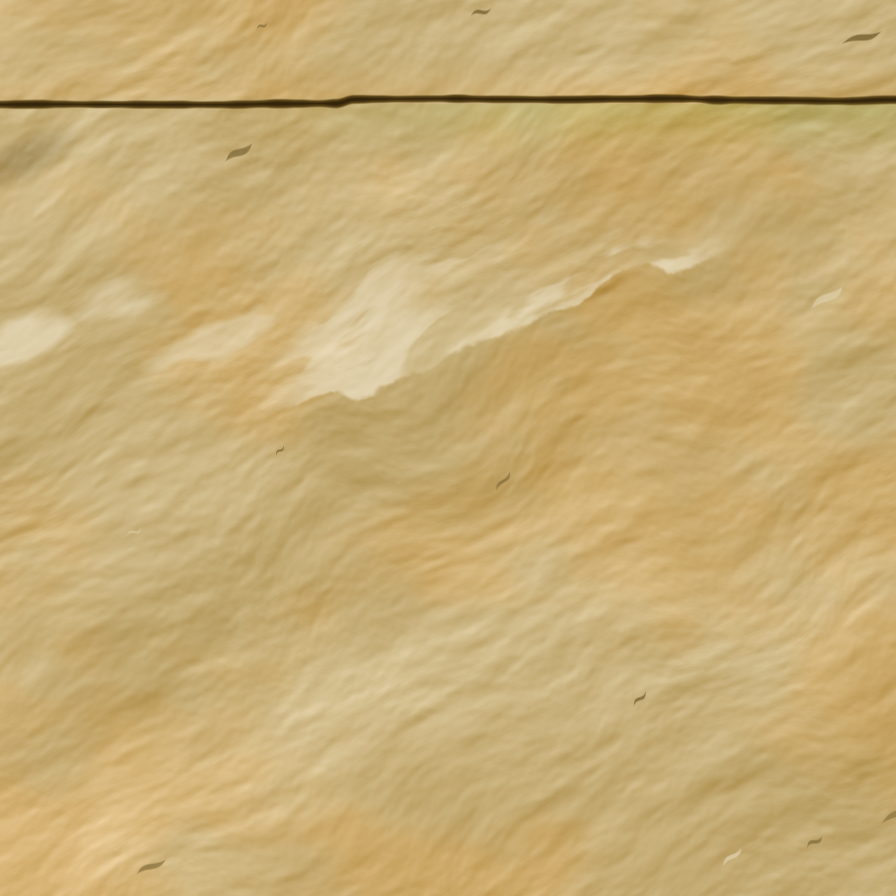
Reproduce this texture procedurally as a WebGL 1 fragment shader.

```glsl
precision highp float;
uniform vec2 u_resolution;

const vec3 STONE = vec3(0.787, 0.697, 0.492);
const vec3 TONE_STEP = vec3(0.035, 0.043, 0.058);
const vec3 PALE = vec3(0.90, 0.845, 0.715);
const vec3 CHIP = vec3(0.44, 0.36, 0.17);
const vec3 JOINT_EDGE = vec3(0.40, 0.31, 0.12);
const vec3 JOINT_CORE = vec3(0.20, 0.14, 0.04);
const vec3 OCHRE_TINT = vec3(0.025, -0.012, -0.045);
const vec3 MOSS_TINT = vec3(-0.045, -0.005, -0.045);

const float GRAIN_ANGLE = 0.50;
const vec2 GRAIN_FREQ = vec2(27.0, 62.0);
const vec2 STREAK_FREQ = vec2(9.0, 27.0);
const vec2 LIGHT_STEP = vec2(-0.003, 0.006);
const float RELIEF = 4.6;
const float JOINT_Y = 0.884;
const float JOINT_HALF = 0.0043;
const float FLAKE_SLOPE = 0.40;
const float CHIP_CELLS = 9.0;
const float CHIP_SHARE = 0.17;

float hash(vec2 p) {
  return fract(sin(dot(p, vec2(127.1, 311.7))) * 43758.5453);
}

float noise(vec2 p) {
  vec2 i = floor(p), f = fract(p);
  f = f * f * f * (f * (f * 6.0 - 15.0) + 10.0);
  return mix(mix(hash(i), hash(i + vec2(1.0, 0.0)), f.x),
             mix(hash(i + vec2(0.0, 1.0)), hash(i + vec2(1.0, 1.0)), f.x), f.y);
}

float fbm(vec2 p) {
  float sum = 0.0, amp = 0.533;
  for (int i = 0; i < 4; i++) {
    sum += amp * noise(p);
    p = mat2(0.96, 0.28, -0.28, 0.96) * p * 2.03 + 17.3;
    amp *= 0.5;
  }
  return sum;
}

vec2 rotate(vec2 p, float a) {
  float c = cos(a), s = sin(a);
  return vec2(c * p.x + s * p.y, c * p.y - s * p.x);
}

// Coordinates along and across the gently bent grain
vec2 grainSpace(vec2 uv) {
  vec2 bend = vec2(noise(uv * 5.0 + 3.0), noise(uv * 6.0 + 41.0)) - 0.5;
  return rotate(uv + 0.05 * bend, GRAIN_ANGLE);
}

float height(vec2 uv) {
  vec2 g = grainSpace(uv);
  return 0.6 * fbm(g * GRAIN_FREQ) + 0.8 * fbm(g * STREAK_FREQ + 9.0);
}

// Height above the ragged lower lip of the flaked scar
float aboveLip(vec2 uv) {
  float lip = 0.557 + FLAKE_SLOPE * (uv.x - 0.378);
  lip += 0.034 * (noise(vec2(uv.x * 17.0, 2.0)) - 0.5);
  lip += 0.016 * (fbm(uv * 42.0) - 0.5);
  return uv.y - lip;
}

float flakeSpan(float x) {
  return smoothstep(0.27, 0.37, x) * (1.0 - smoothstep(0.76, 0.83, x));
}

// Worn pale spots trailing away to the left of the scar
float paleSpots(vec2 uv, float ragged) {
  float mask = 0.0;
  for (int i = 0; i < 3; i++) {
    float n = float(i);
    vec2 centre = vec2(0.035 + 0.108 * n, 0.615 + 0.043 * mod(n, 2.0));
    vec2 q = rotate(uv - centre, 0.32) / vec2(0.067, 0.025);
    mask = max(mask, (1.0 - smoothstep(0.45, 1.15, length(q) + ragged)) * (1.0 - 0.12 * n));
  }
  return mask;
}

// Lens-shaped nicks: x is coverage, y is a random kind
vec2 chips(vec2 g, float soft) {
  vec2 cell = floor(g * CHIP_CELLS);
  vec2 jitter = 0.3 + 0.4 * vec2(hash(cell + 5.1), hash(cell + 8.7));
  vec2 q = (fract(g * CHIP_CELLS) - jitter) / CHIP_CELLS;
  q = rotate(q, 0.5 * (hash(cell + 2.3) - 0.4));
  float size = mix(0.007, 0.022, pow(hash(cell + 3.9), 2.0));
  float along = q.x / size;
  float edge = abs(q.y + 0.002 * sin(along * 3.0)) - 0.19 * size * (1.0 - along * along);
  float present = step(1.0 - CHIP_SHARE, hash(cell));
  return vec2(present * (1.0 - smoothstep(-soft, soft, edge)), hash(cell + 6.5));
}

void main() {
  vec2 uv = gl_FragCoord.xy / u_resolution;
  float soft = max(0.0014, 0.8 / u_resolution.y);
  vec2 g = grainSpace(uv);

  // Stone tone: broad clouds, streaks and side-lit relief
  float streak = fbm(g * STREAK_FREQ + 9.0);
  float tone = 3.6 * (fbm(g * vec2(3.0, 6.0) + 21.0) - 0.5);
  tone += 1.6 * (streak - 0.5);
  tone += RELIEF * (height(uv) - height(uv + LIGHT_STEP));

  // Scar: shaded below its lip, feathered above
  float above = aboveLip(uv);
  float span = flakeSpan(uv.x);
  float shade = smoothstep(-0.09, 0.0, above) * (1.0 - smoothstep(0.0, 0.006, above));
  tone -= 0.75 * span * shade;
  vec3 color = STONE + tone * TONE_STEP;

  // Weathering tints
  float stain = fbm(uv * vec2(4.0, 5.0) + 60.0);
  float ochre = smoothstep(0.48, 0.72, stain) + 0.5 * (1.0 - smoothstep(0.0, 0.28, uv.y)) * (1.0 - uv.x);
  ochre += 0.7 * smoothstep(JOINT_Y, JOINT_Y + 0.01, uv.y) * (1.0 - smoothstep(JOINT_Y, JOINT_Y + 0.06, uv.y));
  float moss = smoothstep(JOINT_Y - 0.07, JOINT_Y, uv.y) * (1.0 - step(JOINT_Y, uv.y));
  color += OCHRE_TINT * ochre + MOSS_TINT * moss * smoothstep(0.2, 0.7, uv.x);
  float smudge = 1.0 - smoothstep(0.3, 1.2, length(rotate(uv - vec2(0.02, 0.82), 0.45) / vec2(0.08, 0.025)));
  color -= 0.13 * smudge;

  // Pale exposed stone
  float depth = mix(0.15, 0.06, clamp((uv.x - 0.38) / 0.44, 0.0, 1.0));
  float feather = 1.0 - smoothstep(0.3, 1.1, above / depth + 1.8 * (streak - 0.5));
  float scar = span * smoothstep(0.0, 0.007, above) * feather;
  scar *= 0.3 + 0.7 * smoothstep(0.38, 0.56, fbm(g * vec2(11.0, 34.0) + 33.0));
  float pale = max(scar, paleSpots(uv, 2.2 * (streak - 0.5)));
  color = mix(color, PALE + 0.5 * tone * TONE_STEP, 0.82 * pale);

  // Nicks, mostly dark with a few light
  vec2 chip = chips(g, soft);
  vec3 chipColor = mix(CHIP, PALE, step(0.72, chip.y));
  color = mix(color, chipColor, chip.x * mix(0.45, 0.85, fract(chip.y * 7.0)));

  // Dark joint with a small step
  float jointY = JOINT_Y + 0.0045 * smoothstep(0.375, 0.395, uv.x);
  jointY += 0.003 * (noise(vec2(uv.x * 16.0, 7.0)) - 0.5);
  float jointDist = abs(uv.y - jointY) - 0.0016 * (noise(vec2(uv.x * 45.0, 4.0)) - 0.5);
  color = mix(color, JOINT_EDGE, 1.0 - smoothstep(JOINT_HALF - soft, JOINT_HALF + soft, jointDist));
  color = mix(color, JOINT_CORE, 1.0 - smoothstep(0.0, JOINT_HALF, jointDist));

  gl_FragColor = vec4(clamp(color, 0.0, 1.0), 1.0);
}
```
